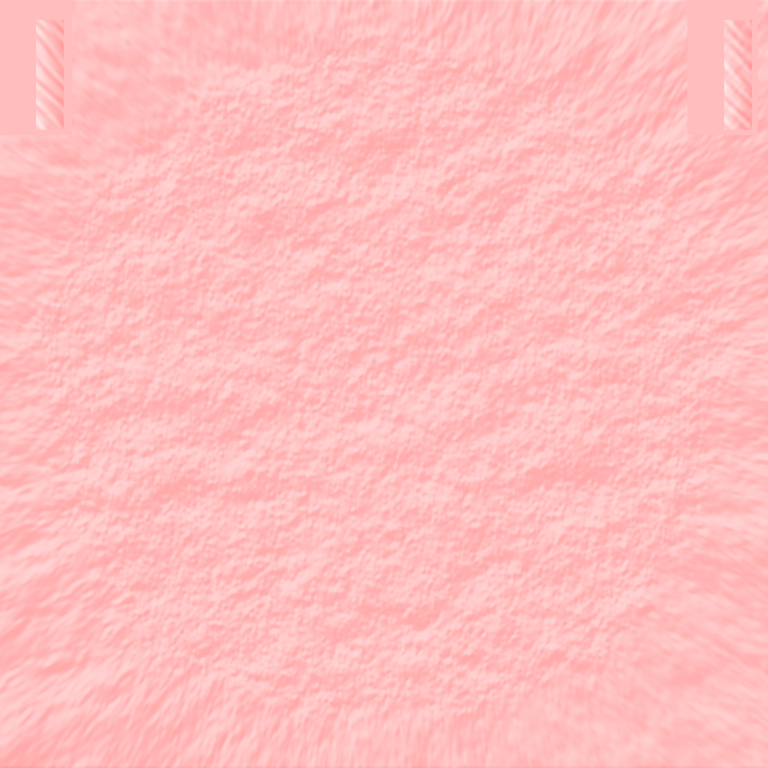
A Shadertoy shader for this texture:

```glsl
vec3 hash3(vec2 cell) {
    vec3 q = vec3(dot(cell, vec2(127.1, 311.7)),
                  dot(cell, vec2(269.5, 183.3)),
                  dot(cell, vec2(419.2, 371.9)));
    return fract(sin(q) * 43758.545);
}

// Cellular noise: one smooth bump or dent scattered in each cell
float bumps(vec2 p) {
    vec2 cell = floor(p);
    float sum = 0.0;
    for (int y = -1; y <= 1; y++)
    for (int x = -1; x <= 1; x++) {
        vec2 id = cell + vec2(x, y);
        vec3 rnd = hash3(id);
        vec2 d = p - id - rnd.xy;
        float falloff = max(0.0, 1.0 - dot(d, d));
        sum += (2.0 * rnd.z - 1.0) * falloff * falloff * falloff;
    }
    return sum;
}

// Paper height, drawn out radially beyond the central disc
float paperHeight(vec2 uv) {
    vec2 p = uv - 0.5;
    float r = length(p);
    float angle = atan(p.y, p.x);
    float beyond = max(0.0, r - 0.43 - 0.012 * sin(5.0 * angle) - 0.008 * sin(13.0 * angle));
    float outer = smoothstep(0.0, 0.14, beyond);
    p *= 1.0 - 0.62 * beyond * beyond / ((beyond + 0.05) * max(r, 0.01));

    // Coarse layers are wide wrinkles rising to the right, fine ones upright grain
    p = mat2(0.99, -0.12, 0.12, 0.99) * p;
    float height = 0.0, freq = 12.0, slope = 0.27;
    for (int i = 0; i < 7; i++) {
        float fineness = float(i) / 6.0;
        vec2 stretch = vec2(mix(0.6, 1.1, fineness), mix(1.1, 0.9, fineness));
        float gain = mix(1.0, mix(1.7, 1.0, fineness), outer);
        height += gain * slope / freq * bumps(p * stretch * freq + 17.3 * float(i));
        freq *= 1.55;
        slope *= 1.2;
    }
    return height;
}

// Soft-edged rectangle mask
float box(vec2 uv, vec2 low, vec2 high) {
    vec2 d = abs(uv - 0.5 * (low + high)) - 0.5 * (high - low);
    return 1.0 - smoothstep(-0.001, 0.001, max(d.x, d.y));
}

// Slanted ribbing, bright on the left side and dark on the right
float ribbing(vec2 uv, float left, float relief) {
    float across = (uv.x - left) / 0.036;
    float phase = 270.0 * (uv.y + 1.1 * (uv.x - left));
    float ribs = sin(phase + 1.3 * sin(uv.y * 71.0 + left * 9.0));
    ribs += 0.4 * sin(1.7 * phase + 2.0 * sin(uv.y * 43.0));
    return 0.83 - 0.17 * across + 0.05 * ribs + 0.5 * relief;
}

void mainImage(out vec4 fragColor, in vec2 fragCoord) {
    vec2 uv = fragCoord / iResolution.xy;

    // Emboss, lit from the upper left, with soft limits on light and dark
    vec2 toLight = 0.0006 * vec2(-0.48, 0.88);
    float relief = 0.045 * (paperHeight(uv - toLight) - paperHeight(uv + toLight)) / 0.0012;
    relief = 0.085 * tanh(relief / 0.085);
    float shade = 0.744 + relief;

    // Thin bevel along the top and bottom borders
    shade += 0.04 * smoothstep(0.996, 1.0, uv.y) - 0.05 * (1.0 - smoothstep(0.0, 0.004, uv.y));

    // Flat corner panels with a ribbed strip in each
    float panels = box(uv, vec2(-0.1, 0.824), vec2(0.094, 1.1))
                 + box(uv, vec2(0.895, 0.824), vec2(0.987, 1.1));
    shade = mix(shade, 0.74, panels);
    shade = mix(shade, ribbing(uv, 0.047, relief), box(uv, vec2(0.047, 0.831), vec2(0.083, 0.974)));
    shade = mix(shade, ribbing(uv, 0.943, relief), box(uv, vec2(0.943, 0.831), vec2(0.979, 0.974)));

    fragColor = vec4(1.0, vec2(clamp(shade, 0.58, 0.94)), 1.0);
}
```
